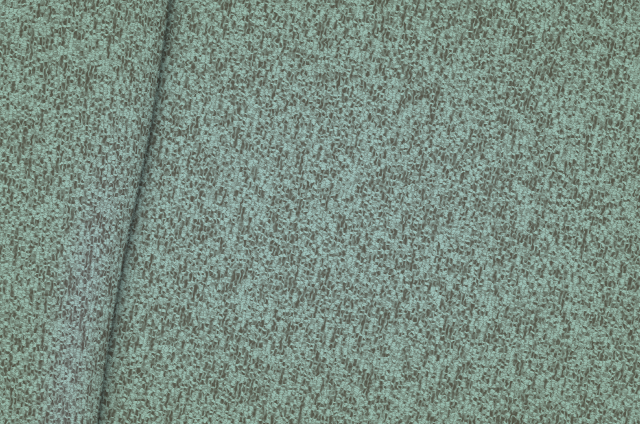
Write a Shadertoy shader that draws this texture.

```glsl
// Folded teal and brown woven cloth: flecked stitches with a slanted fold at the left.

const vec3 GROUND = vec3(0.350, 0.355, 0.310);     // brown backing thread
const vec3 YARN = vec3(0.600, 0.728, 0.690);       // teal surface thread
const vec3 EDGE_TINT = vec3(0.99, 1.0, 0.965);     // greener towards the borders
const vec3 CENTRE_TINT = vec3(1.0, 1.0, 1.02);
const vec3 SHEEN_TINT = vec3(0.018, 0.006, 0.036); // cool light on the folded part
const vec2 STITCH = vec2(0.0092, 0.0056);          // stitch size, in canvas heights
const vec2 MAIN_SLANT = vec2(0.22, 0.35);          // lean of wales, fall of rows
const vec2 FLAP_SLANT = vec2(0.08, 0.16);
const float STROKE_STRETCH = 0.24;                 // lower makes longer strokes
const float CLUSTER_SCALE = 30.0;
const float YARN_THRESHOLD = 0.485;
const float WARP_SCALE = 170.0;                    // fibre wobble of the stitches
const float WARP_AMOUNT = 0.0060;
const float FLECK_SCALE = 230.0;
const float FLECK_AMOUNT = 0.50;
const float FOLD_BOTTOM = 0.232;
const float FOLD_TOP = 0.402;
const float FOLD_SHADOW = 0.46;
const int SAMPLES = 2;                             // antialiasing grid per axis

float hash(vec2 p) {
    vec3 q = fract(vec3(p.xyx) * 0.1031);
    q += dot(q, q.yzx + 33.33);
    return fract((q.x + q.y) * q.z);
}

float noise(vec2 p) {
    vec2 i = floor(p);
    vec2 f = fract(p);
    f = f * f * (3.0 - 2.0 * f);
    return mix(mix(hash(i), hash(i + vec2(1, 0)), f.x),
               mix(hash(i + vec2(0, 1)), hash(i + vec2(1, 1)), f.x), f.y);
}

// Signed horizontal distance to the fold, negative on the flap
float foldDistance(vec2 p) {
    float bend = 0.006 * sin(6.283 * p.y);
    return p.x - mix(FOLD_BOTTOM, FOLD_TOP, p.y) + bend;
}

// Amount of teal thread at a point, about 0 to 1
float weave(vec2 p, vec2 slant) {
    vec2 wobble = vec2(noise(p * WARP_SCALE + 11.0), noise(p * WARP_SCALE + 307.0)) - 0.5;
    vec2 w = p + WARP_AMOUNT * wobble;
    vec2 q = vec2(w.x - slant.x * w.y, w.y + slant.y * w.x) / STITCH + 200.0;
    q.y += 0.5 * mod(floor(q.x), 2.0);
    vec2 id = floor(q);
    vec2 f = fract(q) - 0.5;

    // Single flecks, long steep strokes, short diagonals and faint clusters
    float wale = noise(vec2(id.x, id.y * STROKE_STRETCH));
    float diagonal = noise(vec2(id.x + id.y, (id.x - id.y) * STROKE_STRETCH) + 600.0);
    float cluster = noise(p * CLUSTER_SCALE + 50.0);
    float cover = 0.45 * hash(id) + 0.29 * wale + 0.15 * diagonal + 0.11 * cluster;
    float covered = smoothstep(YARN_THRESHOLD - 0.09, YARN_THRESHOLD + 0.09, cover);

    // Covered stitches are teal loops; bare ones are thin brown strokes
    float loopShape = 1.0 - 0.75 * smoothstep(0.28, 0.72, length(f));
    float loopThread = (0.88 + 0.24 * hash(id + 73.0)) * loopShape;
    float gap = smoothstep(0.14, 0.46, abs(f.x));
    float bareThread = 0.06 + gap * (0.25 + 0.65 * hash(id + 91.0));
    float fleck = noise(p * FLECK_SCALE + 900.0) - 0.5;
    return mix(bareThread, loopThread, covered) + FLECK_AMOUNT * fleck;
}

vec3 cloth(vec2 p) {
    float d = foldDistance(p);
    vec2 flapPoint = p + vec2(0.03 * exp(min(d, 0.0) / 0.05) + 3.0, 0.0);
    bool onFlap = d < 0.0;
    float thread = weave(onFlap ? flapPoint : p, onFlap ? FLAP_SLANT : MAIN_SLANT);
    return mix(GROUND, YARN, clamp(thread, -0.05, 1.08));
}

// Fold shadow, rounded flap edge and slow changes of light
vec3 lighting(vec3 color, vec2 p, float aspect) {
    float d = foldDistance(p);
    float foldShade = exp(-max(d, 0.0) / 0.015) * smoothstep(-0.008, 0.003, d);
    float rounding = exp(min(d, 0.0) / 0.020) * (1.0 - smoothstep(-0.003, 0.004, d));
    float shade = (1.0 - FOLD_SHADOW * foldShade) * (1.0 - 0.20 * rounding);

    vec2 fromCentre = (p - vec2(0.5 * aspect, 0.5)) / vec2(aspect, 1.0);
    float border = smoothstep(0.1, 0.65, length(fromCentre));
    color *= mix(CENTRE_TINT, EDGE_TINT, border) * (1.01 - 0.04 * border);

    float sheenOffset = (d + 0.085) / 0.06;
    float sheen = exp(-sheenOffset * sheenOffset) * (1.0 - smoothstep(0.25, 0.85, p.y));
    return color * shade + SHEEN_TINT * sheen;
}

void mainImage(out vec4 fragColor, in vec2 fragCoord) {
    float aspect = iResolution.x / iResolution.y;
    vec3 color = vec3(0.0);
    for (int j = 0; j < SAMPLES; j++) {
        for (int i = 0; i < SAMPLES; i++) {
            vec2 offset = (vec2(i, j) + 0.5) / float(SAMPLES) - 0.5;
            color += cloth((fragCoord + offset) / iResolution.y);
        }
    }
    color /= float(SAMPLES * SAMPLES);
    fragColor = vec4(lighting(color, fragCoord / iResolution.y, aspect), 1.0);
}
```
